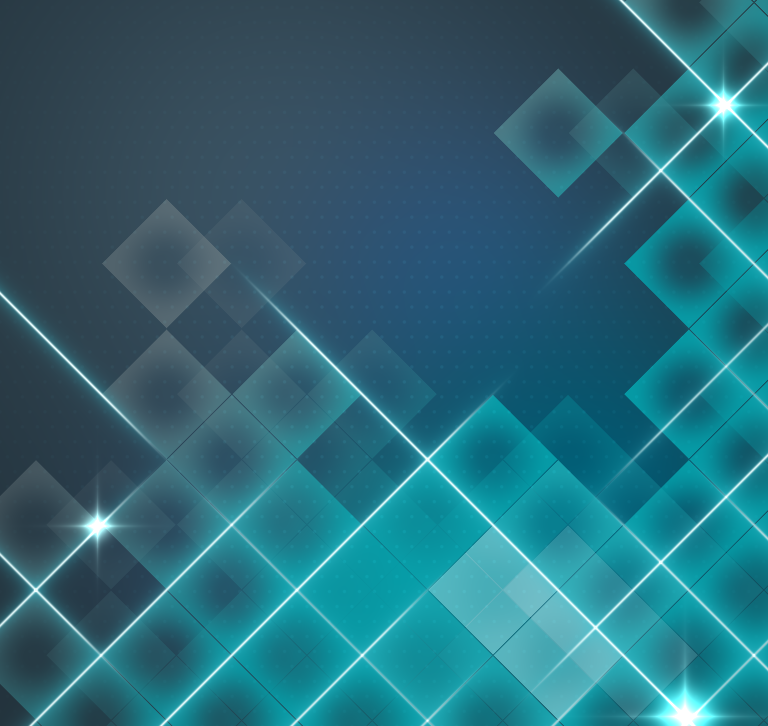
Reproduce this background procedurally as a Shadertoy shader.

```glsl
#define ASPECT 0.9453
#define HALF_DIAG 0.085
#define ORIGIN vec2(0.0469, 0.1732)
#define ECHO_SHIFT 0.0977
#define ECHO_ALPHA 0.34
#define RISE_START 0.815
#define FALL_START -0.0417
#define CORE_WIDTH 0.0017
#define HALO_WIDTH 0.009
#define DOT_PITCH 0.0195

const vec3 SLATE_DARK = vec3(0.135, 0.195, 0.23);
const vec3 SLATE = vec3(0.23, 0.32, 0.375);
const vec3 BLUE = vec3(0.19, 0.33, 0.49);
const vec3 DEEP_TEAL = vec3(0.0, 0.35, 0.45);
const vec3 GREY = vec3(0.50, 0.55, 0.56);
const vec3 TEAL = vec3(0.02, 0.63, 0.67);
const vec3 PALE = vec3(0.56, 0.81, 0.84);
const vec3 HALO = vec3(0.25, 0.78, 0.84);

// Highest occupied row in each lattice column
const int SKYLINE[12] = int[12](6, 9, 2, 5, 4, 7, 6, 5, 6, 7, -2, -3);

// Beams: lane, first x, last x, strength
const vec4 FALLING[8] = vec4[8](
    vec4(-4, -0.3, 0.21, 0.9), vec4(-2, -0.3, 0.26, 1.0),
    vec4(-2, 0.2, 0.7, 0.45), vec4(0, 0.28, 1.05, 1.0),
    vec4(1, 0.73, 1.2, 0.75), vec4(2, 0.87, 1.2, 0.7),
    vec4(3, 0.86, 1.2, 0.45), vec4(4, 0.76, 1.2, 0.85));
const vec4 RISING[10] = vec4[10](
    vec4(0, -0.3, 0.24, 0.9), vec4(1, -0.3, 0.42, 0.9),
    vec4(2, 0.05, 0.69, 0.95), vec4(3, 0.2, 0.62, 0.85),
    vec4(4, 0.4, 0.68, 0.65), vec4(5, 0.6, 0.86, 0.65),
    vec4(6, 0.75, 1.2, 0.6), vec4(1.574, 0.68, 1.2, 0.95),
    vec4(3.574, 0.74, 1.2, 0.65), vec4(4.574, 0.65, 1.2, 0.9));

float glow(vec2 p, vec2 centre, float radius) {
    vec2 d = (p - centre) / radius;
    return exp(-dot(d, d));
}

bool occupied(int column, int row) {
    if (column < 0) return false;
    return row >= SKYLINE[min(column, 11)] || (column == 8 && row == 0);
}

vec3 background(vec2 p) {
    vec3 col = mix(SLATE_DARK, SLATE, glow(p, vec2(0.36, 0.25), 0.38));
    col = mix(col, BLUE, 0.45 * glow(p, vec2(0.32, 0.72), 0.2));
    col = mix(col, BLUE, 0.9 * glow(p, vec2(0.6, 0.36), 0.22));
    col = mix(col, DEEP_TEAL, glow(p, vec2(0.76, 0.66), 0.29));
    return mix(col, TEAL, 0.5 * glow(p, vec2(0.53, 0.76), 0.15));
}

// One layer of hollow glass diamonds
vec3 diamonds(vec3 col, vec2 p, float opacity, float pixel) {
    vec2 r = p - ORIGIN;
    vec2 q = vec2(r.x + r.y, r.x - r.y) / (2.0 * HALF_DIAG);
    vec2 id = floor(q + 0.5);
    vec2 f = q - id;
    vec2 cell = vec2(id.x + id.y, id.x - id.y);
    if (!occupied(int(cell.x), int(cell.y))) return col;

    vec2 centre = ORIGIN + HALF_DIAG * cell;
    float warmth = smoothstep(0.6, 1.2, p.x + p.y);
    float pale = min(1.0, 1.3 * glow(centre, vec2(0.684, 0.807), 0.091));
    float filled = max(pale, 0.9 * glow(centre, vec2(0.51, 0.77), 0.13));
    float rim = mix(0.14, 1.0, smoothstep(0.08, 0.62, length(f)));
    float edge = 0.5 - max(abs(f.x), abs(f.y));
    float cover = smoothstep(0.0, pixel / (1.414 * HALF_DIAG), edge);
    float alpha = mix(0.55, 0.9, warmth) * mix(0.6, 1.0, smoothstep(0.0, 0.4, p.x));
    vec3 tint = mix(mix(GREY, TEAL, warmth), PALE, pale);
    return mix(col, tint, opacity * cover * alpha * mix(rim, 0.95, filled));
}

// x: white core, y: coloured halo
vec2 beam(float across, float x, vec4 b) {
    float d = abs(across) * 0.7071;
    float fade = smoothstep(b.y, b.y + 0.13, x) * (1.0 - smoothstep(b.z - 0.13, b.z, x));
    return b.w * fade * vec2(fade * exp(-d * d / (CORE_WIDTH * CORE_WIDTH)), exp(-d / HALO_WIDTH));
}

float sparkle(vec2 p, vec2 centre, float size) {
    vec2 d = abs(p - centre) / size;
    float rays = exp(-d.x * 22.0 - d.y * 3.0) + exp(-d.y * 22.0 - d.x * 3.0);
    return rays + 0.7 * exp(-dot(d, d) * 14.0);
}

void mainImage(out vec4 fragColor, in vec2 fragCoord) {
    // Width is one unit; y runs downwards
    vec2 p = fragCoord / iResolution.xy * vec2(1.0, ASPECT);
    p.y = ASPECT - p.y;
    float pixel = 1.0 / iResolution.x;
    vec3 col = background(p);

    // Staggered dot texture
    vec2 g = p / DOT_PITCH;
    g.x += 0.5 * mod(floor(g.y), 2.0);
    float dots = 1.0 - smoothstep(0.06, 0.16, length(fract(g) - 0.5));

    col = diamonds(col, p, 1.0, pixel);
    col = diamonds(col, p - vec2(ECHO_SHIFT, 0.0), ECHO_ALPHA, pixel);
    col += 0.06 * dots * HALO * glow(p, vec2(0.5, 0.5), 0.45);

    // Crossing light beams
    float lane = 2.0 * HALF_DIAG;
    vec2 light = beam(p.x - p.y - FALL_START - 5.0 * lane, p.x, vec4(5, 0.65, 1.2, 1.0));
    for (int i = 0; i < 8; i++)
        light += beam(p.x - p.y - FALL_START - FALLING[i].x * lane, p.x, FALLING[i]);
    for (int i = 0; i < 10; i++)
        light += beam(p.x + p.y - RISE_START - RISING[i].x * lane, p.x, RISING[i]);
    col = mix(col, HALO, min(0.45 * light.y, 0.8));
    col = mix(col, vec3(0.93, 1.0, 1.0), min(light.x, 1.0));

    // Sparkles on the crossings
    float spark = sparkle(p, vec2(0.942, 0.137), 0.06)
        + sparkle(p, vec2(0.127, 0.685), 0.06)
        + sparkle(p, vec2(0.892, 0.933), 0.11);
    col += spark * vec3(0.75, 0.95, 0.9);
    fragColor = vec4(clamp(col, 0.0, 1.0), 1.0);
}
```
